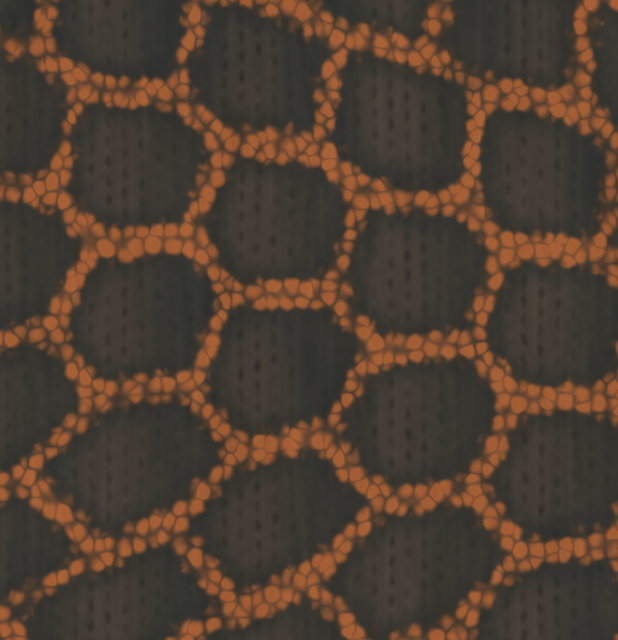
Reproduce this pattern procedurally as a WebGL 1 fragment shader.

```glsl
precision highp float;
// A leaning net of worn orange beads over dark perforated cloth.
// Formulas place two joints per repeat; distance to the three threads between
// them sets the band, cellular noise breaks it into soft beads, noise adds wear.
uniform vec2 u_resolution;

const vec2 STEP = vec2(0.220, 0.082);        // sideways repeat, in canvas heights
const float BAND = 0.0190;                   // half width of a thread
const float JOINT_SHARPNESS = 180.0;
const vec2 BEAD_SIZE = vec2(0.023, 0.027);
const vec2 HOLE_PITCH = vec2(0.026, 0.031);
const float HOLE_DEPTH = 0.20;
const vec3 SHADOW = vec3(0.192, 0.194, 0.178);
const vec3 CLOTH = vec3(0.268, 0.243, 0.212);
const vec3 BLUE_TINT = vec3(0.165, 0.182, 0.188);
const vec3 RUST = vec3(0.300, 0.232, 0.178);
const vec3 ORANGE = vec3(0.470, 0.300, 0.198);
const vec3 BRIGHT = vec3(0.640, 0.368, 0.205);

vec2 hash2(vec2 p) {
  vec3 q = fract(p.xyx * vec3(0.1031, 0.1030, 0.0973));
  q += dot(q, q.yzx + 33.33);
  return fract((q.xx + q.yz) * q.zy);
}

float gradientAt(vec2 cell, vec2 offset) {
  return dot(hash2(cell) * 2.0 - 1.0, offset);
}

float gradientNoise(vec2 p) {
  vec2 i = floor(p), f = fract(p);
  vec2 u = f * f * f * (f * (f * 6.0 - 15.0) + 10.0);
  vec2 e = vec2(0.0, 1.0);
  return mix(mix(gradientAt(i, f), gradientAt(i + e.yx, f - e.yx), u.x),
             mix(gradientAt(i + e.xy, f - e.xy), gradientAt(i + e.yy, f - e.yy), u.x), u.y);
}

float segmentDistance(vec2 p, vec2 a, vec2 b) {
  vec2 ab = b - a;
  return length(p - a - ab * clamp(dot(p - a, ab) / dot(ab, ab), 0.0, 1.0));
}

// The two joints of each repeat; rows bow sideways as they descend.
vec2 leftJoint(float row) {
  float bow = row - 2.0;
  return vec2(0.156 - 0.0072 * bow * bow, 0.137 + 0.2435 * row);
}

vec2 rightJoint(float row) {
  float bow = row - 1.3;
  return vec2(0.300 - 0.0117 * bow * bow, 0.150 + 0.224 * row);
}

// Smooth distance to the net, with a separate thickness for each thread.
float netDistance(vec2 p) {
  float sum = 0.0;
  float column = floor((p.x - 0.124) / STEP.x);
  for (int i = -1; i <= 1; i++) {
    vec2 q = p - STEP * (column + float(i));
    for (int j = -3; j <= 4; j++) {
      float row = float(j);
      vec2 joint = rightJoint(row), left = leftJoint(row);
      float level = segmentDistance(q, joint, left) - 0.004;
      float falling = segmentDistance(q, joint, left + STEP) - 0.001;
      float rising = segmentDistance(q, joint, leftJoint(row - 1.0) + STEP) + 0.003;
      sum += exp(-JOINT_SHARPNESS * level) + exp(-JOINT_SHARPNESS * falling)
           + exp(-JOINT_SHARPNESS * rising);
    }
  }
  return -log(max(sum, 1e-20)) / JOINT_SHARPNESS;
}

// x: distance to the nearest bead centre, y: gap to the next bead, z: bead tone
vec3 beads(vec2 p) {
  vec2 cell = floor(p), f = fract(p);
  vec3 best = vec3(8.0, 8.0, 0.0);
  for (int y = -1; y <= 1; y++) {
    for (int x = -1; x <= 1; x++) {
      vec2 o = vec2(float(x), float(y));
      vec2 h = hash2(cell + o + 57.0);
      float d = length(o + 0.08 + 0.84 * h - f);
      if (d < best.x) best = vec3(d, best.x, fract(h.x * 7.0 + h.y * 3.0));
      else best.y = min(best.y, d);
    }
  }
  return vec3(best.x, best.y - best.x, best.z);
}

void main() {
  vec2 p = vec2(gl_FragCoord.x, u_resolution.y - gl_FragCoord.y) / u_resolution.y;
  vec2 wobble = vec2(gradientNoise(p * 9.0 + 3.0), gradientNoise(p * 9.0 + 41.0));
  vec2 ripple = vec2(gradientNoise(p * 55.0 + 5.0), gradientNoise(p * 55.0 + 31.0));
  float net = netDistance(p + 0.013 * wobble);

  // Cloth: folds, fibres and leaning rows of dark perforations.
  float fold = 0.5 + 0.5 * cos(6.2832 * (p.x - 0.172) / STEP.x);
  float fibre = gradientNoise(p * vec2(70.0, 8.0) + 11.0);
  float grain = gradientNoise(p * 70.0 + 20.0);
  float inside = smoothstep(0.014, 0.060, net);
  float light = inside * (0.38 + 0.62 * fold) + 0.05 + 0.22 * fibre + 0.25 * grain;
  vec3 color = mix(SHADOW, CLOTH, clamp(light, -0.1, 1.2));
  vec2 hole = (p + 0.004 * wobble + 0.004 * ripple) / HOLE_PITCH;
  hole.y += 0.4 * floor(hole.x);
  vec2 dash = (fract(hole) - 0.5) * vec2(1.0, 0.62);
  float depth = HOLE_DEPTH * (0.4 + 0.8 * hash2(floor(hole) + 19.0).x);
  float perforation = 1.0 - smoothstep(0.04, 0.30, length(dash));
  color *= 1.0 - depth * perforation * inside * (0.35 + 0.65 * fold);
  float cool = smoothstep(0.05, 0.45, gradientNoise(p * 5.0 + 70.0) + 0.3 * (1.0 - smoothstep(0.0, 0.3, p.y)));
  color = mix(color, BLUE_TINT, 0.5 * cool * (1.0 - 0.7 * fold));

  // Beads: soft irregular lumps that roughen and fade along the band.
  vec3 bead = beads((p + 0.006 * wobble + 0.006 * ripple) / BEAD_SIZE);
  float wear = gradientNoise(p * 12.0 + 90.0);
  float rim = BAND + 0.010 * wear + 0.007 * grain - net - 0.020 * (bead.x - 0.35);
  float halo = smoothstep(-0.016, 0.006, rim);
  float core = smoothstep(-0.006, 0.011, rim);
  float lump = (1.0 - smoothstep(0.12, 0.80, bead.x)) * mix(0.55, 1.0, smoothstep(0.0, 0.35, bead.y));
  float glow = clamp(lump * (0.70 + 0.60 * bead.z) + 0.10 + 0.55 * wear + 0.25 * grain, 0.0, 1.0);
  vec3 thread = mix(mix(RUST, ORANGE, smoothstep(-0.05, 0.45, glow)), BRIGHT, smoothstep(0.30, 0.95, glow));
  color = mix(color, RUST, 0.55 * halo);
  color = mix(color, thread, core);

  color *= 1.0 + 0.08 * fibre + 0.06 * gradientNoise(p * vec2(12.0, 2.0));
  gl_FragColor = vec4(color, 1.0);
}
```
